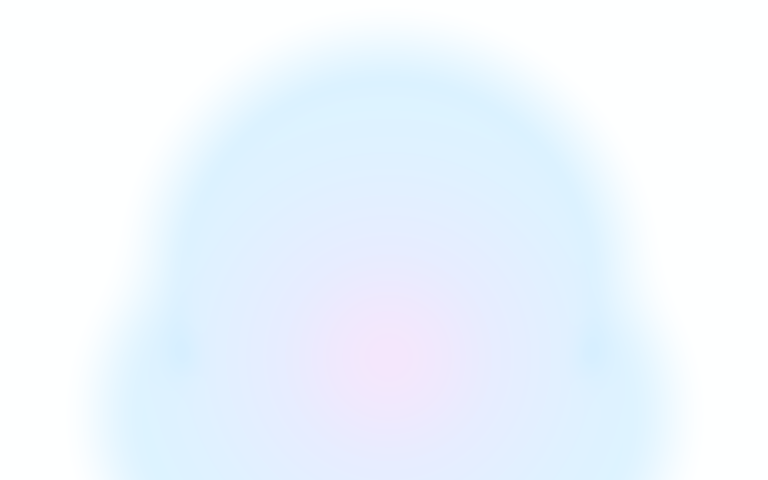
A WebGL 2 fragment shader for this background:

```glsl
#version 300 es
precision highp float;

uniform vec2 u_resolution;
out vec4 outColor;

// Lengths are in canvas heights; x is measured from the middle.
const vec3 PAPER = vec3(0.998, 1.0, 1.0);
const vec3 SKY = vec3(0.868, 0.952, 1.0);
const vec3 LAVENDER = vec3(0.916, 0.922, 0.998);
const vec3 PINK = vec3(0.958, 0.906, 0.988);
const vec3 RIM_BLUE = vec3(0.815, 0.930, 1.0);

const vec2 DOME_CENTER = vec2(0.010, 0.417);
const vec2 DOME_RADII = vec2(0.495, 0.495);
const vec2 BASE_CENTER = vec2(0.002, 0.135);
const vec2 BASE_RADII = vec2(0.592, 0.475);
const float UNION_BLEND = 0.05;
const float EDGE_SOFTNESS = 0.092;

const vec2 GLOW_CENTER = vec2(0.010, 0.255);
const float PINK_REACH = 0.24;
const float LAVENDER_REACH = 0.55;

const vec2 RIM_CENTER = vec2(0.006, 0.395);
const float RIM_RADIUS = 0.438;
const float RIM_WIDTH = 0.030;
const float RIM_STRENGTH = 0.17;
const float RIM_END = 0.235;
const vec2 SPOT_OFFSET = vec2(0.434, 0.262);
const vec2 SPOT_SIZE = vec2(0.038, 0.060);
const float SPOT_STRENGTH = 0.42;

float ellipseDistance(vec2 p, vec2 radii) {
    float k = length(p / radii);
    float slope = length(p / (radii * radii));
    return k * (k - 1.0) / max(slope, 0.0001);
}

float smoothUnion(float a, float b, float blend) {
    float h = clamp(0.5 + 0.5 * (b - a) / blend, 0.0, 1.0);
    return mix(b, a, h) - blend * h * (1.0 - h);
}

float bell(float x) {
    return exp(-x * x);
}

void main() {
    vec2 p = (gl_FragCoord.xy - 0.5 * vec2(u_resolution.x, 0.0)) / u_resolution.y;

    // Soft silhouette: a dome resting on a wider base
    float dome = ellipseDistance(p - DOME_CENTER, DOME_RADII);
    float base = ellipseDistance(p - BASE_CENTER, BASE_RADII);
    float shape = smoothUnion(dome, base, UNION_BLEND);
    float cover = 1.0 - smoothstep(-EDGE_SOFTNESS, EDGE_SOFTNESS, shape);

    // Radial glow from pink through lavender to sky
    float glow = length(p - GLOW_CENTER);
    vec3 color = mix(LAVENDER, SKY, smoothstep(0.08, LAVENDER_REACH, glow));
    color = mix(color, PINK, 1.0 - smoothstep(0.0, PINK_REACH, glow));

    // Faint inner rim that ends in two deeper spots
    float rim = bell((length(p - RIM_CENTER) - RIM_RADIUS) / RIM_WIDTH);
    rim *= smoothstep(RIM_END - 0.04, RIM_END + 0.04, p.y);
    vec2 spot = (vec2(abs(p.x - RIM_CENTER.x), p.y) - SPOT_OFFSET) / SPOT_SIZE;
    float shade = RIM_STRENGTH * rim + SPOT_STRENGTH * bell(length(spot));
    color = mix(color, RIM_BLUE, shade);

    outColor = vec4(mix(PAPER, color, cover), 1.0);
}
```
